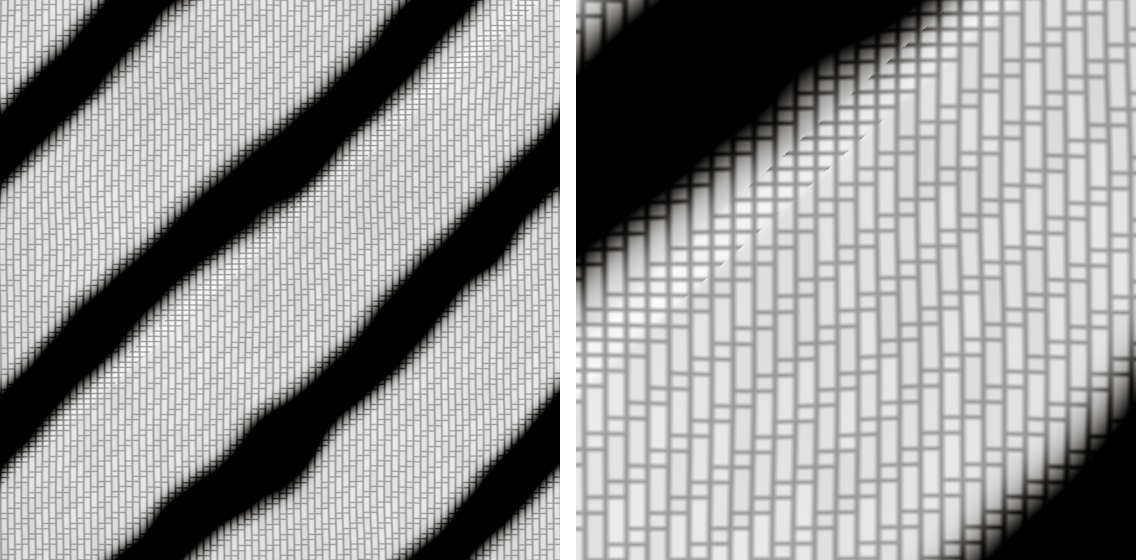
Left, the full canvas; right, a detail of the centre.
Give the GLSL for this texture, as a Shadertoy shader.

```glsl
// Diagonal black zebra stripes with ragged, soft edges on a pale twill weave.

float hash(vec2 p) {
    return fract(sin(dot(p, vec2(127.1, 311.7))) * 43758.55);
}

float noise(vec2 p) {
    vec2 i = floor(p), f = fract(p);
    f = f * f * (3.0 - 2.0 * f);
    return mix(mix(hash(i), hash(i + vec2(1, 0)), f.x),
               mix(hash(i + vec2(0, 1)), hash(i + vec2(1, 1)), f.x), f.y);
}

// Distance outside the black stripes: two across and two down.
float stripeDistance(vec2 uv) {
    float centre = 0.778 + 0.022 * sin(6.2832 * (uv.x - 0.42));
    float phase = 2.0 * (uv.x - uv.y + 1.0 - centre) + 0.5;
    float id = floor(phase);
    float across = 0.5 * (fract(phase) - 0.5);
    float side = step(0.0, across);

    // Each edge wanders on its own; the lower one has a blunt bump.
    float along = uv.x + uv.y;
    float ragged = noise(vec2(along * 7.0, id * 5.0 + side * 31.0)) - 0.5;
    float bump = side * exp(-pow((uv.x - 0.53) / 0.045, 2.0));
    return abs(across) - (0.057 + 0.026 * ragged + 0.02 * bump);
}

// Three-over-one twill: x is thread coverage, y a tone per thread.
vec2 weave(vec2 uv, float seam) {
    vec2 grid = vec2(80.0, 108.0);
    vec2 cell = floor(uv * grid), f = fract(uv * grid);
    float turn = mod(cell.y - cell.x, 4.0);
    bool isLong = turn > 0.5 && seam < 0.5;
    float span = isLong ? 3.0 : 1.0;
    float v = isLong ? turn - 1.0 + f.y : f.y;

    vec2 edge = vec2(min(f.x, 1.0 - f.x), min(v, span - v)) / grid;
    float soft = max(0.0036, 1.2 / iResolution.y);
    float cover = smoothstep(-0.0004, soft, edge.x)
                * smoothstep(-0.0006, soft * 0.8, edge.y);
    float row = cell.y - (isLong ? turn : 0.0);
    return vec2(cover, hash(vec2(cell.x, row)));
}

void mainImage(out vec4 fragColor, in vec2 fragCoord) {
    vec2 uv = fragCoord / iResolution.xy;

    // Slightly uneven threads, with short stitches along one diagonal seam.
    vec2 warp = vec2(noise(uv * 9.0), noise(uv * 9.0 + 40.0)) - 0.5;
    float seamOffset = uv.x - uv.y + 1.0 - (0.853 + 0.1 * uv.x);
    float seam = 1.0 - smoothstep(0.010, 0.022, abs(seamOffset));
    vec2 thread = weave(uv + 0.004 * warp, seam);

    // Light rises gradually away from a stripe; gaps stay dark for longer.
    float d = max(stripeDistance(uv) + 0.008 * (noise(uv * 24.0) - 0.5), 0.0);
    float light = 1.0 - exp(-d / 0.026 - d * d / 0.0012);
    float gap = 0.68 * light * light;
    float tone = light * mix(gap, 1.0, thread.x);

    // Broad shading and small differences between threads.
    tone *= 0.89 + 0.04 * (thread.y - 0.5) + 0.04 * (noise(uv * 6.0) - 0.5);
    tone += 0.07 * seam * thread.x * light;

    vec3 warmShade = vec3(1.0, 0.97, 0.93);
    vec3 tint = mix(warmShade, vec3(1.0), smoothstep(0.1, 0.8, tone));
    fragColor = vec4(max(tone * tint, 0.005), 1.0);
}
```
